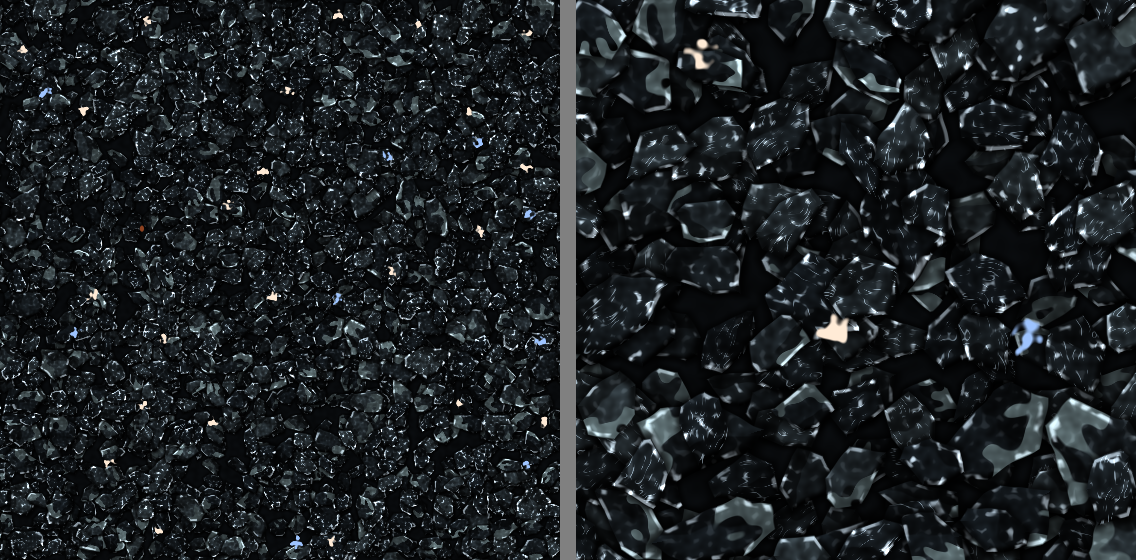
Left: the whole. Right: its middle third, enlarged.
Give the GLSL for this texture, as a Shadertoy shader.

```glsl
// Glossy black crushed stone: packed angular chips with pale facets, wet glitter and rare coloured glints.

const float TAU = 6.2831853;

float hash(vec2 p) {
    vec3 q = fract(p.xyx * vec3(0.1031, 0.1030, 0.0973));
    q += dot(q, q.yzx + 33.33);
    return fract((q.x + q.y) * q.z);
}

vec2 direction(float angle) {
    return vec2(cos(angle), sin(angle));
}

float gradientDot(vec2 cell, vec2 offset) {
    return dot(direction(TAU * hash(cell)), offset);
}

float gradientNoise(vec2 p) {
    vec2 i = floor(p), f = fract(p);
    vec2 u = f * f * f * (f * (f * 6.0 - 15.0) + 10.0);
    vec2 e = vec2(1.0, 0.0);
    float low = mix(gradientDot(i, f), gradientDot(i + e, f - e), u.x);
    float high = mix(gradientDot(i + e.yx, f - e.yx), gradientDot(i + 1.0, f - 1.0), u.x);
    return mix(low, high, u.y);
}

// Irregular convex chip: xy is the normal of the nearest side, z the signed distance.
vec3 chipShape(vec2 q, vec2 id) {
    vec3 nearest = vec3(0.0, 0.0, -9.0);
    for (float i = 0.0; i < 7.0; i++) {
        vec2 n = direction((i + 0.75 * hash(id + i * 7.3)) * TAU / 7.0);
        float d = dot(q, n) - mix(0.32, 0.54, hash(id + 50.0 + i * 3.7));
        if (d > nearest.z) nearest = vec3(n, d);
    }
    return nearest;
}

// Surface of one chip in its own rotated frame q, with light from the upper left.
vec3 chipColor(vec2 uv, vec2 q, vec2 id, vec2 normal, float d) {
    float tone = hash(id + 11.0), finish = hash(id + 23.0);
    float broad = gradientNoise(q * 3.5 + id * 5.1);
    float medium = gradientNoise(uv * 75.0 + id);
    float fine = gradientNoise(uv * 190.0);

    // Dull slate face, broken into two planes
    vec3 col = mix(vec3(0.050, 0.064, 0.076), vec3(0.125, 0.150, 0.163), tone * tone);
    float split = dot(q, direction(TAU * hash(id + 31.0))) + 0.18 * broad;
    col *= mix(0.62, 1.18, smoothstep(-0.13, -0.08, split));
    col *= 1.0 + 0.55 * medium + 0.55 * fine + 0.35 * broad;

    // Bevel lit on one side, falling into shade on the other
    float light = dot(normal, normalize(vec2(-0.5, 0.85)));
    float bevel = smoothstep(-0.13, -0.02, d);
    col *= 1.0 + bevel * (0.65 * light - 0.3);

    // Pale grey-green reflecting patch
    float side = dot(q, direction(TAU * hash(id + 47.0)));
    float patchEdge = side + 0.65 * broad + 0.2 * medium;
    float pale = smoothstep(0.17, 0.23, patchEdge) * step(0.64, finish);
    vec3 paleColor = vec3(0.30, 0.355, 0.365) * (0.65 + 0.6 * hash(id + 59.0));
    col = mix(col, paleColor * (1.0 + 0.3 * fine + 0.3 * medium), 0.88 * pale);

    // Crinkled wet streaks on rough chips
    float crease = 1.0 - abs(gradientNoise(q * vec2(4.0, 9.0) + id + medium));
    float streak = smoothstep(0.91, 0.99, crease) * smoothstep(-0.05, 0.3, fine + 0.5 * broad);
    col += vec3(0.34, 0.38, 0.41) * streak * step(finish, 0.48);

    // Pinpoint glitter gathered in rough areas and along the rims
    float rim = smoothstep(-0.09, -0.05, d) * smoothstep(0.0, -0.025, d);
    float rough = smoothstep(0.0, 0.3, medium + 0.4 * broad) * step(finish, 0.6);
    float glitter = smoothstep(0.16, 0.46, fine) * (0.12 + rough);
    float edgeGlint = rim * smoothstep(0.05, 0.3, medium + 0.4 * fine);
    return col + vec3(0.68, 0.73, 0.77) * (0.8 * glitter + 0.65 * edgeGlint);
}

// One painted layer of chips, each dropping a soft shadow on those below.
vec3 chipLayer(vec3 col, vec2 uv, float scale, float amount, float brightness, float seed) {
    vec2 p = uv * scale + seed;
    float blur = 0.9 * scale / iResolution.y;
    for (float y = -1.0; y <= 1.0; y++)
    for (float x = -1.0; x <= 1.0; x++) {
        vec2 id = floor(p) + vec2(x, y);
        if (hash(id + 3.0) > amount) continue;
        vec2 center = id + 0.2 + 0.6 * vec2(hash(id + 5.0), hash(id + 9.0));
        vec2 axis = direction(TAU * hash(id + 13.0));
        vec2 q = mat2(axis.x, -axis.y, axis.y, axis.x) * (p - center);
        q *= vec2(mix(0.8, 1.0, hash(id + 17.0)), mix(1.0, 1.6, hash(id + 19.0)));
        if (dot(q, q) > 1.2) continue;
        vec3 shape = chipShape(q, id);
        float d = shape.z + 0.045 * gradientNoise(uv * 65.0 + seed);
        col *= mix(0.3, 1.0, smoothstep(-0.02, 0.15, d));
        if (d > blur) continue;
        vec2 normal = mat2(axis.x, axis.y, -axis.y, axis.x) * shape.xy;
        vec3 surface = brightness * chipColor(uv, q, id, normal, d);
        col = mix(col, surface, smoothstep(blur, -blur, d));
    }
    return col;
}

// Sparse warm or blue sparkle clusters and a few amber crumbs.
vec3 addGlints(vec3 col, vec2 uv) {
    vec2 p = uv * 9.0, id = floor(p);
    float kind = hash(id + 71.0);
    vec2 q = fract(p) - 0.2 - 0.6 * vec2(hash(id + 73.0), hash(id + 79.0));
    float slant = gradientNoise(uv * 50.0);
    float cluster = smoothstep(0.16, 0.0, length(q + 0.06 * slant));
    float spark = smoothstep(0.0, 0.3, gradientNoise(uv * 125.0) + cluster - 0.55);
    vec3 tint = kind < 0.25 ? vec3(1.0, 0.92, 0.84) : vec3(0.62, 0.77, 1.0);
    col = mix(col, tint, spark * step(kind, 0.38));
    float crumb = smoothstep(0.065, 0.045, length(q * vec2(1.3, 0.9)) + 0.03 * slant);
    vec3 amber = mix(vec3(0.58, 0.20, 0.09), vec3(0.50, 0.38, 0.20), hash(id + 83.0));
    return mix(col, amber, crumb * step(0.96, kind));
}

void mainImage(out vec4 fragColor, in vec2 fragCoord) {
    vec2 uv = fragCoord / iResolution.y;
    vec3 col = vec3(0.030, 0.038, 0.046) * (1.0 + 0.5 * gradientNoise(uv * 90.0));
    col = chipLayer(col, uv, 27.0, 0.95, 0.75, 10.0);
    col = chipLayer(col, uv, 23.0, 0.75, 0.95, 140.0);
    col = chipLayer(col, uv, 16.0, 0.55, 1.05, 270.0);
    col = chipLayer(col, uv, 25.0, 0.45, 1.15, 390.0);
    fragColor = vec4(clamp(addGlints(col, uv), 0.0, 1.0), 1.0);
}
```
